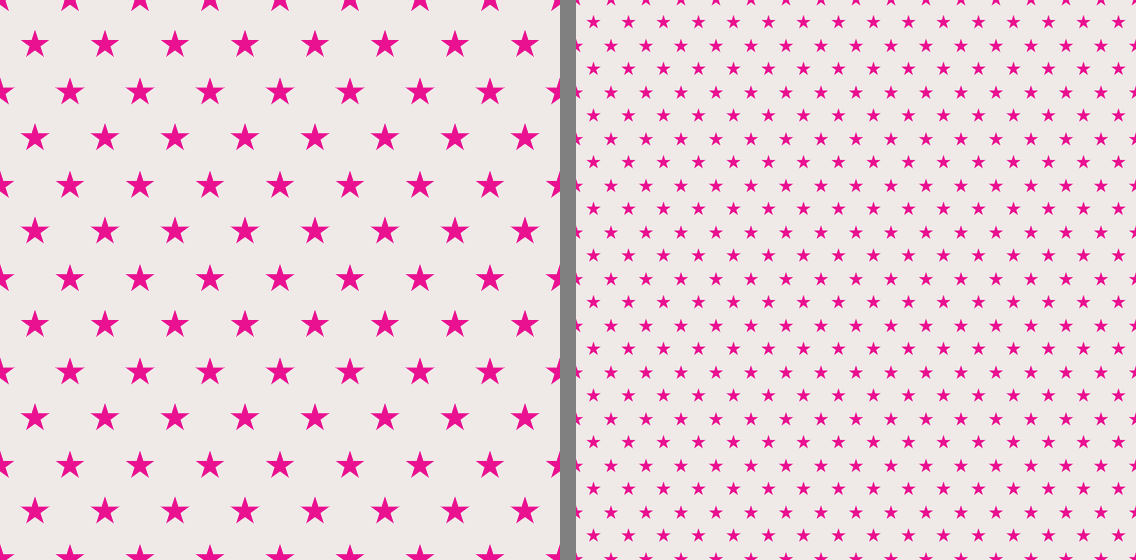
Left, the tile; right, the same tile 2 across and 2 down.
Give the GLSL for this pattern, as a Shadertoy shader.

```glsl
#define REPEATS vec2(8.0, 6.0)
#define STAR_RADIUS 0.0271
#define NOTCH_RATIO 0.383
#define EDGE_STAR vec2(0.0, 0.0117)
#define MIDDLE_STAR vec2(0.5, 0.5219)
#define HALO_WIDTH 0.0017
#define PAPER vec3(0.937, 0.914, 0.910)
#define HALO vec3(0.940, 0.955, 0.930)
#define PINK vec3(0.914, 0.067, 0.565)

const float SECTOR = 6.2831853 / 5.0;

// Signed distance to an upright five-pointed star, negative inside
float starDistance(vec2 p) {
    // Fold all arms onto half of the top one
    float angle = abs(mod(atan(p.x, p.y) + 0.5 * SECTOR, SECTOR) - 0.5 * SECTOR);
    vec2 q = length(p) * vec2(sin(angle), cos(angle));

    // Edge from the tip down to the notch between two arms
    vec2 tip = vec2(0.0, STAR_RADIUS);
    vec2 notch = STAR_RADIUS * NOTCH_RATIO * vec2(sin(0.5 * SECTOR), cos(0.5 * SECTOR));
    vec2 edge = notch - tip;
    vec2 v = q - tip;
    float along = clamp(dot(v, edge) / dot(edge, edge), 0.0, 1.0);
    return length(v - along * edge) * sign(edge.x * v.y - edge.y * v.x);
}

// Distance to the nearest star of a wrapping lattice, offset given in cells
float starLattice(vec2 uv, vec2 offset) {
    vec2 cell = fract(uv * REPEATS - offset + 0.5) - 0.5;
    return starDistance(cell / REPEATS);
}

void mainImage(out vec4 fragColor, in vec2 fragCoord) {
    vec2 uv = fragCoord / iResolution.xy;
    float pixel = 1.0 / min(iResolution.x, iResolution.y);

    // Two interleaved lattices make the staggered rows
    float d = min(starLattice(uv, EDGE_STAR), starLattice(uv, MIDDLE_STAR));

    // Faint pale rim around each star, then the solid fill
    float rim = 1.0 - smoothstep(-0.5 * pixel, 0.5 * pixel, d - HALO_WIDTH);
    float fill = 1.0 - smoothstep(-0.6 * pixel, 0.6 * pixel, d);
    vec3 color = mix(PAPER, HALO, rim);
    color = mix(color, PINK, fill);

    fragColor = vec4(color, 1.0);
}
```
